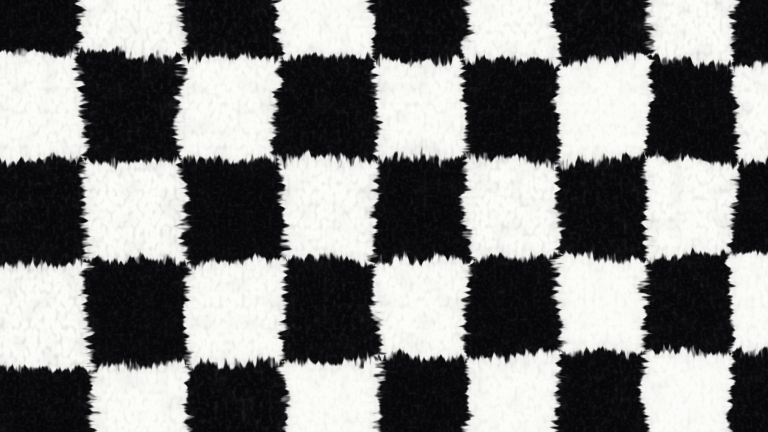
Reproduce this pattern procedurally as a WebGL 2 fragment shader.

```glsl
#version 300 es
precision highp float;

uniform vec2 u_resolution;
out vec4 fragColor;

#define WHITE_PILE vec3(0.99, 0.99, 0.98)
#define BLACK_PILE vec3(0.025, 0.025, 0.034)
#define GRID_ORIGIN vec2(0.197, 0.632)
#define COLUMN_RATE 4.32
#define COLUMN_CROWDING 0.231
#define ROW_HEIGHT vec2(0.243, 0.220)
#define COLUMN_LEAN 0.04
#define SEAM_WOBBLE 0.10
#define TUFT_SIZE 0.07
#define HAIR_LENGTH 0.08
#define EDGE_SOFTNESS 0.0065

float hash(vec2 p) {
    vec3 q = fract(p.xyx * vec3(0.1031, 0.1030, 0.0973));
    q += dot(q, q.yzx + 33.33);
    return fract((q.x + q.y) * q.z);
}

float cornerRamp(vec2 cell, vec2 offset) {
    float angle = 6.2832 * hash(cell);
    return dot(vec2(cos(angle), sin(angle)), offset);
}

float gradientNoise(vec2 p) {
    vec2 i = floor(p), f = p - i;
    vec2 s = f * f * f * (f * (f * 6.0 - 15.0) + 10.0);
    vec2 e = vec2(1.0, 0.0);
    float low = mix(cornerRamp(i, f), cornerRamp(i + e, f - e), s.x);
    float high = mix(cornerRamp(i + e.yx, f - e.yx), cornerRamp(i + 1.0, f - 1.0), s.x);
    return mix(low, high, s.y);
}

vec2 noisePair(vec2 p) {
    return vec2(gradientNoise(p + 17.0), gradientNoise(p + 91.0));
}

// Hairs lie across the seams: stretched along x for columns, along y for rows
vec2 hairPair(vec2 p, vec2 rate) {
    return vec2(gradientNoise(p * rate + 43.0), gradientNoise(p * rate.yx + 139.0));
}

// Position in checks, with columns narrowing and leaning, rows fanning out
vec2 checkCoords(vec2 p) {
    float x = p.x - GRID_ORIGIN.x - COLUMN_LEAN * (0.5 - p.y) * (1.0 - p.x / 1.4);
    float rowHeight = mix(ROW_HEIGHT.x, ROW_HEIGHT.y, p.x / 1.78);
    return vec2(1.0 + x * (COLUMN_RATE + COLUMN_CROWDING * x),
                (p.y - GRID_ORIGIN.y) / rowHeight);
}

void main() {
    vec2 p = gl_FragCoord.xy / u_resolution.y;

    // Uneven seams, tufts and hairs
    vec2 grid = checkCoords(p);
    grid += SEAM_WOBBLE * noisePair(p * 5.0);
    grid += TUFT_SIZE * noisePair(p * 19.0);
    grid += HAIR_LENGTH * hairPair(p, vec2(24.0, 72.0));
    grid += 0.6 * HAIR_LENGTH * hairPair(p, vec2(50.0, 150.0));

    // Signed distance to the nearest seam, positive in white checks
    vec2 check = floor(grid);
    vec2 toSeam = 0.5 - abs(grid - check - 0.5);
    float side = mod(check.x + check.y, 2.0) < 0.5 ? 1.0 : -1.0;
    float seam = side * min(toSeam.x, toSeam.y) * ROW_HEIGHT.y;
    float softness = max(EDGE_SOFTNESS, 0.8 / u_resolution.y);
    float cover = smoothstep(-softness, softness, seam);

    // Pile relief, stronger in some checks
    float clumps = gradientNoise(p * 22.0 + 7.0);
    float strands = gradientNoise(p * vec2(95.0, 60.0) + 61.0);
    float grain = gradientNoise(p * 140.0 + 29.0);
    float wear = mix(0.6, 1.4, hash(check + 50.0));
    float edgeShade = exp(-abs(seam) / 0.011);

    float whiteShade = wear * (0.05 * max(clumps, 0.0) + 0.09 * max(strands, 0.0))
                     + 0.03 * max(grain, 0.0) + 0.09 * edgeShade;
    vec3 white = WHITE_PILE * (1.0 - whiteShade);

    float blackLift = wear * (0.03 * max(clumps, 0.0) + 0.07 * max(strands, 0.0))
                    + 0.07 * max(grain, 0.0) + 0.03 * edgeShade;
    vec3 black = BLACK_PILE + blackLift * vec3(1.0, 0.98, 1.06);

    fragColor = vec4(mix(black, white, cover), 1.0);
}
```
